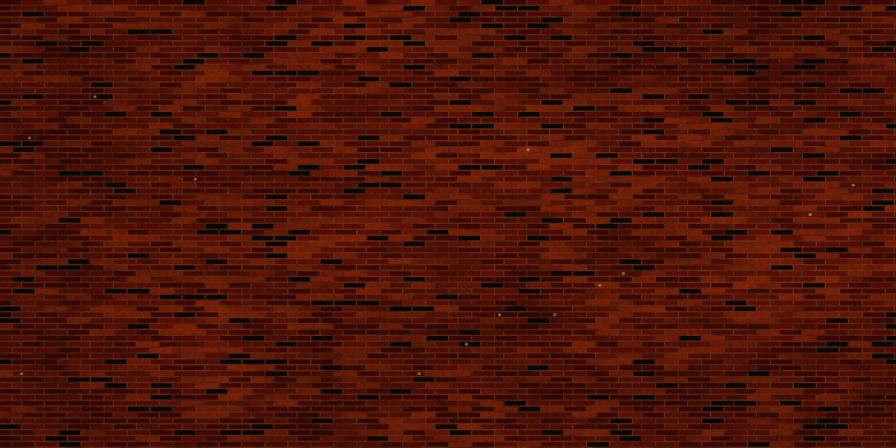
Reproduce this texture procedurally as a Shadertoy shader.

```glsl
// A wide wall of thin red bricks in running bond, with scattered black bricks.
// Each brick takes its tone from a hash of its cell; joints are box-filtered
// pulses, and smooth noise adds grain, mortar variation and broad weathering.

#define BRICKS vec2(39.0, 76.0)   // repeats across and down
#define JOINT vec2(0.06, 0.23)    // joint size as a share of one cell
#define BOND_SHIFT 0.4            // sideways shift of every other course
#define BOND_START 0.1            // shift of the whole wall
#define BLACK_SHARE 0.095         // share of black bricks
#define WEATHER 0.28              // strength of broad light and dark areas
#define GRAIN 0.16                // strength of fine surface grain
#define FLECK_SHARE 0.0015        // share of bricks with a pale chip
#define SAMPLES 3                 // subsamples per pixel side

const vec3 DARK_RED   = vec3(0.22, 0.020, 0.010);
const vec3 MID_RED    = vec3(0.31, 0.045, 0.015);
const vec3 BRIGHT_RED = vec3(0.43, 0.100, 0.020);
const vec3 BLACK_CLAY = vec3(0.045, 0.020, 0.012);
const vec3 MORTAR     = vec3(0.36, 0.170, 0.050);
const vec3 OLD_MORTAR = vec3(0.26, 0.130, 0.050);
const vec3 PALE_CHIP  = vec3(0.55, 0.400, 0.280);

float hash(vec2 p) {
    return fract(sin(dot(p, vec2(127.1, 311.7))) * 43758.5453);
}

float noise(vec2 p) {
    vec2 i = floor(p), f = fract(p);
    f = f * f * (3.0 - 2.0 * f);
    return mix(mix(hash(i), hash(i + vec2(1, 0)), f.x),
               mix(hash(i + vec2(0, 1)), hash(i + vec2(1, 1)), f.x), f.y);
}

// Integral of a pulse train that is on over the first part of each cell
vec2 pulseIntegral(vec2 x) {
    return floor(x) * JOINT + min(fract(x), JOINT);
}

vec3 brickColor(vec2 id, vec2 local, float weather) {
    // Three reds, with broad areas leaning dark or bright
    float tone = hash(id) + 0.45 * (weather - 0.5);
    vec3 color = mix(DARK_RED, MID_RED, smoothstep(0.18, 0.42, tone));
    color = mix(color, BRIGHT_RED, smoothstep(0.66, 0.88, tone));
    color *= 0.92 + 0.16 * hash(id + 17.3);

    // Black bricks and rare pale chips
    color = mix(color, BLACK_CLAY, step(hash(id + 41.7), BLACK_SHARE));
    vec2 chipCenter = vec2(0.2 + 0.6 * hash(id + 5.1), 0.6);
    float chip = 1.0 - smoothstep(0.6, 1.0, length((local - chipCenter) / vec2(0.09, 0.3)));
    return mix(color, PALE_CHIP, chip * step(hash(id + 73.9), FLECK_SHARE));
}

vec3 wall(vec2 uv, vec2 footprint) {
    // Cells, with alternate courses shifted sideways
    vec2 cell = uv * BRICKS;
    float course = floor(cell.y);
    cell.x += BOND_START + BOND_SHIFT * (1.0 - mod(course, 2.0));
    vec2 id = floor(cell);

    // Broad weathering, darker toward the lower right
    float weather = 0.65 * noise(uv * vec2(6.0, 5.0) + 3.7)
                  + 0.35 * noise(uv * vec2(15.0, 13.0) + 9.2);
    float damp = smoothstep(0.45, 0.75, uv.x) * smoothstep(0.03, 0.12, uv.y)
               * (1.0 - smoothstep(0.22, 0.36, uv.y));
    weather -= 0.3 * damp;

    // Joint coverage over the sample footprint
    vec2 spread = footprint * BRICKS;
    vec2 cover = (pulseIntegral(cell + 0.5 * spread) - pulseIntegral(cell - 0.5 * spread)) / spread;
    float joint = 1.0 - (1.0 - cover.x) * (1.0 - cover.y);

    vec3 mortar = mix(MORTAR, OLD_MORTAR, smoothstep(0.4, 0.8, noise(cell * vec2(1.3, 0.8) + 21.0)));
    vec3 color = mix(brickColor(id, fract(cell), weather), mortar, joint);

    // Surface grain and overall shading
    float grain = noise(cell * vec2(9.0, 3.0)) - 0.5;
    return color * (1.0 + GRAIN * grain + WEATHER * (weather - 0.5));
}

void mainImage(out vec4 fragColor, in vec2 fragCoord) {
    vec2 footprint = 1.0 / (iResolution.xy * float(SAMPLES));
    vec3 sum = vec3(0.0);
    for (int j = 0; j < SAMPLES; j++) {
        for (int i = 0; i < SAMPLES; i++) {
            vec2 offset = (vec2(i, j) + 0.5) / float(SAMPLES) - 0.5;
            sum += wall((fragCoord + offset) / iResolution.xy, footprint);
        }
    }
    fragColor = vec4(sum / float(SAMPLES * SAMPLES), 1.0);
}
```
